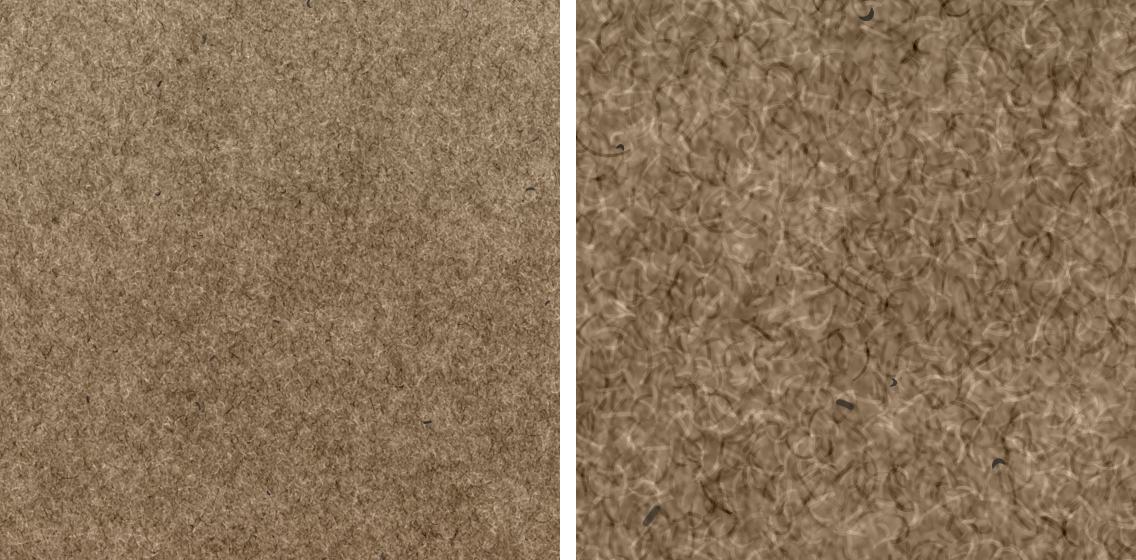
Left: the whole. Right: its middle third, enlarged.
A WebGL 1 fragment shader for this texture:

```glsl
precision highp float;
// Coarse brown paper board: a mat of short pale and dark fibres over fine
// grain and soft blotches, with sparse dark specks and a few longer hairs.
// Fibres, specks and hairs are capsules scattered one per jittered grid cell.

#define FIBRE_CELLS 82.0
#define FIBRE_CONTRAST 0.092
#define GRAIN_CONTRAST 0.175
#define CLUMP_CONTRAST 0.085
#define BLOTCH_CONTRAST 0.085
#define SPECK_CELLS 10.0
#define SPECK_SHARE 0.55
#define HAIR_CELLS 17.0
#define HAIR_SHARE 0.45
#define PAPER vec3(0.545, 0.455, 0.352)
#define SPECK_COLOR vec3(0.17, 0.155, 0.145)

uniform vec2 u_resolution;

const float PI = 3.14159;

vec4 hash4(vec2 cell, float seed) {
  vec4 p = fract(vec4(cell.xyx, seed) * vec4(0.1031, 0.1030, 0.0973, 0.1099));
  p += dot(p, p.wzxy + 33.33);
  return fract((p.xxyz + p.yzzw) * p.zywx);
}

float noise(vec2 p, float seed) {
  vec2 i = floor(p);
  vec2 f = fract(p);
  f = f * f * (3.0 - 2.0 * f);
  float low = mix(hash4(i, seed).x, hash4(i + vec2(1.0, 0.0), seed).x, f.x);
  float high = mix(hash4(i + vec2(0.0, 1.0), seed).x, hash4(i + 1.0, seed).x, f.x);
  return mix(low, high, f.y) - 0.5;
}

vec2 rotate(vec2 p, float angle) {
  float c = cos(angle);
  float s = sin(angle);
  return vec2(c * p.x + s * p.y, c * p.y - s * p.x);
}

// Coverage of a slightly bent capsule; size = half length, half width.
float stroke(vec2 p, vec2 size, float angle, float bend) {
  vec2 q = rotate(p, angle);
  q.y += bend * q.x * q.x / size.x;
  float d = length(vec2(max(abs(q.x) - size.x, 0.0), q.y)) - size.y;
  float soft = 0.75 / min(u_resolution.x, u_resolution.y);
  return 1.0 - smoothstep(-soft, soft, d);
}

// Signed fibre mat: pale fibres lie any way, dark ones lean upright.
float fibres(vec2 uv, float seed) {
  vec2 p = uv * FIBRE_CELLS + seed * vec2(3.37, 7.71);
  vec2 cell = floor(p);
  float sum = 0.0;
  for (int y = -1; y <= 1; y++) {
    for (int x = -1; x <= 1; x++) {
      vec2 id = cell + vec2(float(x), float(y));
      vec4 h = hash4(id, seed);
      vec4 k = hash4(id, seed + 41.0);
      float tone = 2.0 * k.x - 1.0;
      float spread = tone > 0.0 ? 1.0 : 0.7;
      float angle = PI * (0.5 + (h.z - 0.5) * spread);
      vec2 size = vec2(mix(0.3, 0.8, h.w), mix(0.07, 0.12, k.y)) / FIBRE_CELLS;
      sum += tone * stroke((p - id - h.xy) / FIBRE_CELLS, size, angle, k.z - 0.5);
    }
  }
  return sum;
}

// Sparse marks: x = coverage, y = random tone of the strongest mark.
vec2 marks(vec2 uv, float cells, float share, vec2 small, vec2 large, float seed) {
  vec2 p = uv * cells;
  vec2 cell = floor(p);
  vec2 best = vec2(0.0);
  for (int y = -1; y <= 1; y++) {
    for (int x = -1; x <= 1; x++) {
      vec2 id = cell + vec2(float(x), float(y));
      vec4 h = hash4(id, seed);
      vec4 k = hash4(id, seed + 17.0);
      vec2 size = mix(small, large, k.y * k.y);
      float cover = stroke((p - id - h.xy) / cells, size, PI * h.z, k.z - 0.5);
      cover *= step(h.w, share);
      if (cover > best.x) best = vec2(cover, k.x);
    }
  }
  return best;
}

void main() {
  vec2 uv = gl_FragCoord.xy / min(u_resolution.x, u_resolution.y);

  // Broad light: brighter at the top and sides, dim below the centre.
  vec2 fromDim = (uv - vec2(0.5, 0.3)) * vec2(1.0, 0.9);
  float tone = 0.035 * (uv.y - 0.5) + 0.11 * dot(fromDim, fromDim) - 0.02;

  // Blotches, clumps and grain, stretched slightly upright.
  tone += BLOTCH_CONTRAST * (0.5 * noise(uv * 9.0, 1.0) + 0.7 * noise(uv * vec2(34.0, 27.0), 2.0));
  tone += CLUMP_CONTRAST * noise(rotate(uv, 0.2) * vec2(105.0, 80.0), 3.0);
  tone += GRAIN_CONTRAST * noise(rotate(uv, 0.35) * vec2(330.0, 270.0), 4.0);

  float mat = 0.0;
  for (int i = 0; i < 5; i++) mat += fibres(uv, float(i) + 5.0);
  tone += FIBRE_CONTRAST * mat;

  // Longer hairs, pale or dark.
  vec2 hair = marks(uv, HAIR_CELLS, HAIR_SHARE, vec2(0.006, 0.0007), vec2(0.019, 0.0011), 20.0);
  tone += hair.x * (hair.y > 0.5 ? 0.09 : -0.13);

  // Faint pale crease near the lower left edge.
  float creaseY = 0.046 + 0.016 * noise(vec2(uv.x * 32.0, 0.5), 30.0);
  float crease = 1.0 - smoothstep(0.0008, 0.003, abs(uv.y - creaseY));
  crease *= smoothstep(0.03, 0.07, uv.x) * (1.0 - smoothstep(0.16, 0.23, uv.x));
  tone += 0.07 * crease;

  // Greyer towards the top, warmer towards the bottom.
  vec3 color = PAPER + tone + (uv.y - 0.5) * vec3(-0.008, 0.006, 0.008);

  vec2 speck = marks(uv, SPECK_CELLS, SPECK_SHARE, vec2(0.0012, 0.0012), vec2(0.007, 0.0026), 50.0);
  color = mix(color, SPECK_COLOR, speck.x * mix(0.5, 0.95, speck.y));

  gl_FragColor = vec4(clamp(color, 0.0, 1.0), 1.0);
}
```
